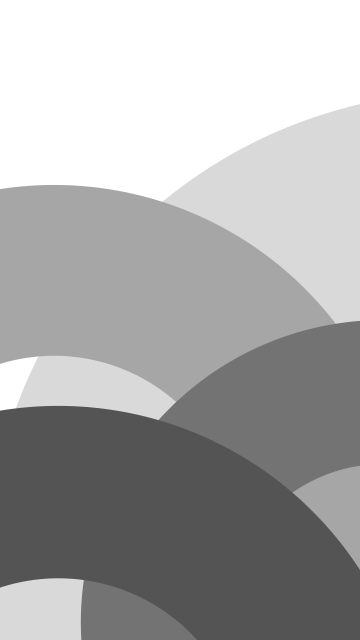
Write a WebGL 1 fragment shader that draws this background.

```glsl
precision highp float;
// Overlapping flat grey rings, like paper arches, on a white ground.
// Each ring is an antialiased distance band, painted from back to front;
// the holes let the rings behind show through.

uniform vec2 u_resolution;

const vec3 WHITE     = vec3(1.0);
const vec3 PALE_GREY = vec3(0.851);
const vec3 MID_GREY  = vec3(0.651);
const vec3 DEEP_GREY = vec3(0.451);
const vec3 CHARCOAL  = vec3(0.331);

// Signed distance to a ring, negative between the inner and outer radius
float ringDistance(vec2 p, vec2 center, float inner, float outer) {
    float r = length(p - center);
    return max(inner - r, r - outer);
}

// Lays a ring of one colour over the base, with an edge one pixel wide
vec3 paintRing(vec3 base, vec3 color, vec2 p, vec2 center,
               float inner, float outer, float pixel) {
    float d = ringDistance(p, center, inner, outer);
    return mix(base, color, clamp(0.5 - d / pixel, 0.0, 1.0));
}

void main() {
    // Canvas height is one unit
    float pixel = 1.0 / u_resolution.y;
    vec2 p = gl_FragCoord.xy * pixel;

    // Back to front
    vec3 color = WHITE;
    color = paintRing(color, PALE_GREY, p, vec2(0.7337, 0.1017), 0.3900, 0.7552, pixel);
    color = paintRing(color, MID_GREY,  p, vec2(0.0846, 0.1563), 0.2878, 0.5547, pixel);
    color = paintRing(color, DEEP_GREY, p, vec2(0.5990, 0.0273), 0.2477, 0.4727, pixel);
    color = paintRing(color, CHARCOAL,  p, vec2(0.0911, -0.1957), 0.2921, 0.5615, pixel);

    gl_FragColor = vec4(color, 1.0);
}
```
